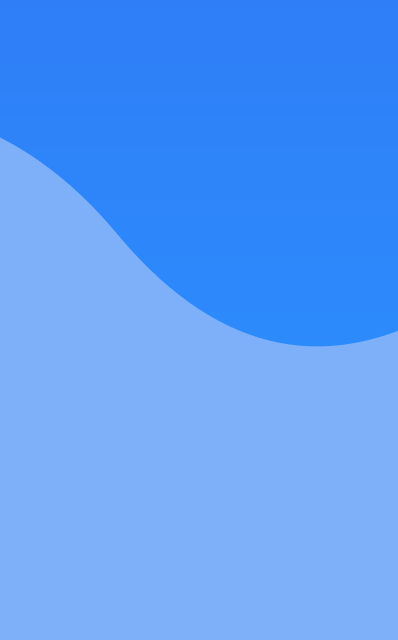
Give the GLSL for this background, as a WebGL 1 fragment shader.

```glsl
precision highp float;

uniform vec2 u_resolution;

#define SKY_TOP vec3(0.186, 0.495, 0.970)
#define SKY_LOW vec3(0.174, 0.544, 0.986)
#define WAVE_COLOR vec3(0.496, 0.690, 0.975)
#define SKY_LOW_Y 0.46
#define CREST_START vec2(0.0, 0.7852)
#define CREST_CONTROL vec2(0.158, 0.7357)
#define JOINT vec2(0.293, 0.6354)
#define TROUGH_CONTROL vec2(0.617, 0.3932)
#define TROUGH_END vec2(1.0, 0.4831)

// Height (x) and slope (y) of a quadratic Bezier arc above a given x
vec2 arcAt(float x, vec2 start, vec2 control, vec2 end) {
    vec2 a = start - 2.0 * control + end;
    vec2 b = 2.0 * (control - start);
    float dx = x - start.x;
    float t = 2.0 * dx / (b.x + sqrt(max(b.x * b.x + 4.0 * a.x * dx, 0.0)));
    vec2 tangent = 2.0 * a * t + b;
    return vec2(start.y + (a.y * t + b.y) * t, tangent.y / tangent.x);
}

void main() {
    vec2 uv = gl_FragCoord.xy / u_resolution;

    // Vertical sky gradient
    float depth = clamp((1.0 - uv.y) / (1.0 - SKY_LOW_Y), 0.0, 1.0);
    vec3 sky = mix(SKY_TOP, SKY_LOW, depth);

    // Wave outline: a crest arc joined to a trough arc
    vec2 wave = uv.x < JOINT.x
        ? arcAt(uv.x, CREST_START, CREST_CONTROL, JOINT)
        : arcAt(uv.x, JOINT, TROUGH_CONTROL, TROUGH_END);

    // Smooth edge, one pixel wide across the outline
    float slope = wave.y * u_resolution.y / u_resolution.x;
    float edge = (wave.x - uv.y) * u_resolution.y / sqrt(1.0 + slope * slope);
    float coverage = clamp(edge + 0.5, 0.0, 1.0);

    gl_FragColor = vec4(mix(sky, WAVE_COLOR, coverage), 1.0);
}
```
